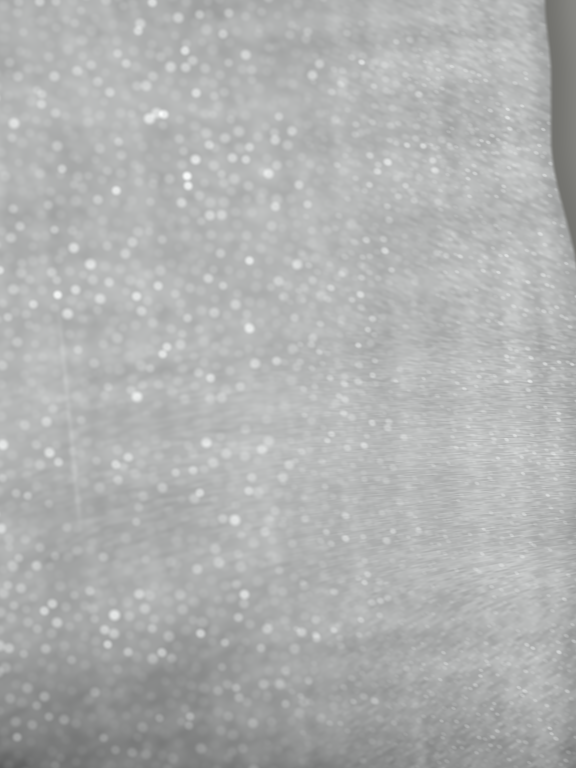
A Shadertoy shader for this texture:

```glsl
#define BASE_GREY 0.692
#define SHADOW_DEPTH 0.27
#define DOT_GAIN 0.21
#define STREAK_GAIN 0.055
#define GRAIN_GAIN 0.045
#define COARSE_CELL 0.0195
#define FINE_CELL 0.0105
#define TWILL_ANGLE -0.42
#define TINT vec3(0.994, 1.003, 1.001)
#define BACKDROP vec3(0.45, 0.45, 0.435)

float hash(vec2 p) {
    vec3 q = fract(p.xyx * 0.1031);
    q += dot(q, q.yzx + 33.33);
    return fract((q.x + q.y) * q.z);
}

float noise(vec2 p) {
    vec2 id = floor(p), f = fract(p);
    f = f * f * (3.0 - 2.0 * f);
    float low = mix(hash(id), hash(id + vec2(1, 0)), f.x);
    float high = mix(hash(id + vec2(0, 1)), hash(id + vec2(1, 1)), f.x);
    return mix(low, high, f.y);
}

float signedNoise(vec2 p) { return 2.0 * noise(p) - 1.0; }

vec2 rotate(vec2 p, float a) {
    float c = cos(a), s = sin(a);
    return vec2(c * p.x + s * p.y, c * p.y - s * p.x);
}

// Defocused thread tops: jittered soft discs of uneven brightness
float threadDots(vec2 p, float cell, float stretch, float seed) {
    vec2 g = rotate(p, TWILL_ANGLE) / cell;
    vec2 id = floor(g);
    float sum = 0.0;
    for (int j = -1; j <= 1; j++)
    for (int i = -1; i <= 1; i++) {
        vec2 n = id + vec2(i, j);
        vec2 jitter = vec2(hash(n + seed), hash(n + seed + 57.3)) - 0.5;
        vec2 d = (g - n - 0.5 - 0.65 * jitter) * vec2(1.0, stretch);
        float bright = 0.17 + 0.83 * pow(hash(n + seed + 113.7), 4.5);
        float radius = 0.36 + 0.12 * hash(n + seed + 31.9);
        sum += bright * (1.0 - smoothstep(0.3 * radius, 1.15 * radius, length(d)));
    }
    return sum;
}

// Broad light and shade over the cloth
float shading(vec2 p) {
    float light = BASE_GREY + 0.04 * smoothstep(0.2, 0.65, p.x) * smoothstep(0.1, 0.5, p.y);
    light -= SHADOW_DEPTH * (1.0 - smoothstep(-0.06, 0.32, p.y + 0.2 * p.x));
    light -= 0.025 * smoothstep(0.9, 1.0, p.y);
    vec2 fold = rotate(p - vec2(0.29, 0.18), 0.65) / vec2(0.15, 0.06);
    light -= 0.07 * exp(-dot(fold, fold));
    vec2 dent = (p - vec2(0.715, 0.54)) / vec2(0.03, 0.06);
    light -= 0.05 * exp(-dot(dent, dent));
    return light + 0.022 * signedNoise(p * 6.0 + 3.0) + 0.014 * signedNoise(p * 15.0);
}

// Slubs along both thread directions and one long raised thread
float streaks(vec2 p) {
    vec2 q = p + 0.008 * vec2(signedNoise(p * 5.0), signedNoise(p * 4.0 + 9.0));
    float s = 0.5 * signedNoise(rotate(q, 0.06) * vec2(5.0, 38.0));
    s += 0.4 * signedNoise(rotate(q, 0.08) * vec2(55.0, 4.0) + 21.0);
    float thread = exp(-pow((p.x - 0.076 - 0.1 * (0.6 - p.y)) / 0.004, 2.0));
    return s + 0.8 * thread * smoothstep(0.28, 0.36, p.y) * (1.0 - smoothstep(0.56, 0.63, p.y));
}

float cloth(vec2 p) {
    float focus = p.x / 0.75 + 0.05 * signedNoise(p * 4.0);
    float sharp = smoothstep(0.4, 0.9, focus);
    float coarse = 1.0 - smoothstep(0.42, 0.72, focus);
    float fine = smoothstep(0.62, 0.88, focus);
    float medium = 1.0 - max(coarse, fine);

    // Bright dots gather in loose horizontal bands
    float bands = noise(rotate(p, 0.05) * vec2(5.0, 25.0) + 5.0);
    float cluster = 0.4 + 0.85 * bands + 0.35 * signedNoise(p * 11.0);
    float dots = coarse * threadDots(p, COARSE_CELL, 1.05, 3.0);
    dots += 0.9 * medium * threadDots(p, 0.5 * (COARSE_CELL + FINE_CELL), 1.25, 19.0);
    dots += 0.65 * fine * threadDots(p, FINE_CELL, 1.6, 41.0);
    dots *= cluster * mix(0.7, 1.0, smoothstep(0.0, 0.2, p.y));

    // Weave grain tightens toward the focused side
    vec2 w = rotate(p, mix(0.5, TWILL_ANGLE, smoothstep(0.2, 0.6, p.y)));
    float softGrain = signedNoise(w * vec2(65.0, 95.0));
    float sharpGrain = signedNoise(w * vec2(95.0, 210.0) + 70.0);
    float grain = mix(0.55 * softGrain, sharpGrain, sharp);
    return shading(p) + DOT_GAIN * dots + STREAK_GAIN * streaks(p) + GRAIN_GAIN * grain;
}

void mainImage(out vec4 fragColor, in vec2 fragCoord) {
    vec2 p = fragCoord / iResolution.y;
    vec3 color = TINT * cloth(p);

    // Curved rim with the dim backdrop behind it
    float t = 1.0 - p.y;
    float rim = 0.709 + 0.008 * smoothstep(0.0, 0.1, t) + 0.036 * smoothstep(0.18, 0.38, t);
    float outside = p.x - rim;
    color -= 0.07 * smoothstep(-0.035, 0.0, outside);
    vec3 behind = BACKDROP + 0.08 * smoothstep(0.0, 0.045, outside) * (1.0 - t);
    color = mix(color, behind, smoothstep(-0.003, 0.004, outside));

    fragColor = vec4(clamp(color, 0.0, 1.0), 1.0);
}
```
